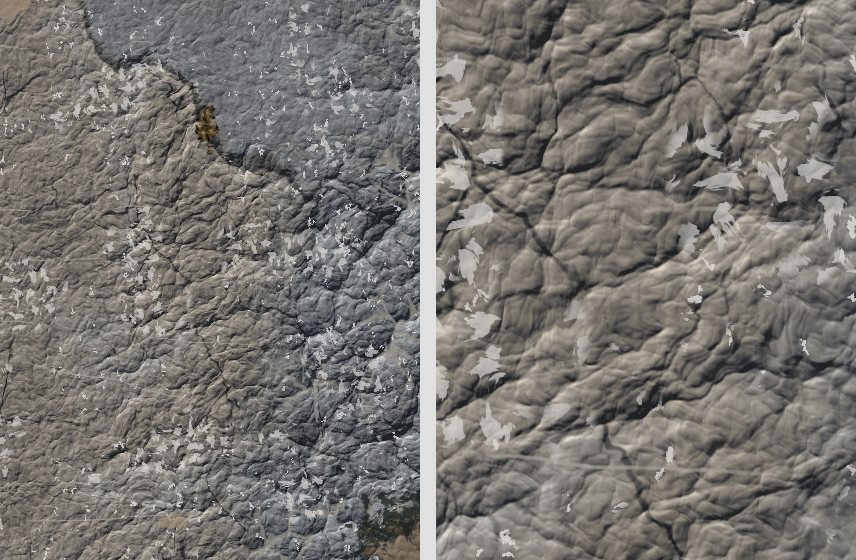
Left: the whole. Right: its middle third, enlarged.
This texture is drawn by a Shadertoy shader. Its source:

```glsl
// Weathered grey rock face: brown folds at left, a dark ledge, blue-grey knobs at right.

const vec3 COOL = vec3(0.965, 0.995, 1.045);
const vec3 WARM = vec3(1.04, 1.00, 0.945);
const vec3 CHALK = vec3(0.84, 0.83, 0.82);
const vec3 VEIN = vec3(0.66, 0.64, 0.60);
const vec3 MOSS = vec3(0.40, 0.32, 0.19);
const vec3 SAND = vec3(0.60, 0.53, 0.45);
const vec2 LIGHT = vec2(-0.42, 0.91);
const mat2 TURN = mat2(0.80, 0.60, -0.60, 0.80);

vec2 hash2(vec2 p) {
    vec3 q = fract(p.xyx * vec3(0.1031, 0.1030, 0.0973));
    q += dot(q, q.yzx + 33.33);
    return fract((q.xx + q.yz) * q.zy);
}

// Layered, self-warped sines, about -0.7 to 0.7.
float waves(vec2 p) {
    float sum = 0.0, amp = 0.5;
    for (int i = 0; i < 5; i++) {
        p = TURN * p * 1.8 + 1.7;
        p += 0.7 * sin(p.yx * 0.8 + float(i));
        sum += amp * sin(p.x) * cos(p.y);
        amp *= 0.58;
    }
    return sum;
}

// Cellular noise: nearest distance, border gap, cell value.
vec3 cells(vec2 p) {
    p = TURN * p;
    vec2 base = floor(p);
    float near = 9.0, second = 9.0, id = 0.0;
    for (int y = -1; y <= 1; y++)
    for (int x = -1; x <= 1; x++) {
        vec2 cell = base + vec2(x, y);
        vec2 rnd = hash2(cell + 50.0);
        float d = length(cell + rnd - p);
        if (d < near) { second = near; near = d; id = fract(rnd.x * 7.3 + rnd.y * 3.7); }
        else second = min(second, d);
    }
    return vec3(near, second - near, id);
}

float dome(vec2 p, float scale) {
    float d = cells(p * scale).x;
    return -d * d / scale;
}

// Thin dark or pale line along the cell borders.
float border(vec2 p, float width) {
    return 1.0 - smoothstep(0.2 * width, width, cells(p).y);
}

float blob(vec2 p, vec2 centre, vec2 size, float ragged) {
    return 1.0 - smoothstep(0.8, 1.05, length((p - centre) / size) + ragged);
}

vec2 warp(vec2 p) {
    vec2 broad = vec2(waves(p * 8.0), waves(p * 8.0 + 9.0));
    return p + 0.024 * broad + 0.007 * vec2(waves(p * 27.0 + 4.0), waves(p * 27.0));
}

// Signed height above the ledge line.
float ledge(vec2 p) {
    float slope = 1.30 - 0.85 * (p.x - 0.19) + 0.045 * sin(23.0 * (p.x - 0.33));
    return 0.75 * (p.y - max(slope, 0.87 + 0.4 * (p.x - 0.76)));
}

float knobby(vec2 p) {
    return smoothstep(0.50, 0.80, p.x + 0.2 * (0.6 - p.y));
}

vec2 foldSpace(vec2 p) {
    return vec2(dot(p, vec2(0.75, 0.66)) * 0.75, dot(p, vec2(-0.66, 0.75)) * 1.1);
}

float relief(vec2 p) {
    vec2 w = warp(p);
    float slab = smoothstep(0.0, 0.05, ledge(w)) * (1.0 - 0.45 * smoothstep(0.65, 0.9, p.x));
    float rough = mix(0.35, 1.0, smoothstep(0.05, 0.42, p.x)) * (1.0 - 0.7 * slab);
    float big = mix(0.85 * dome(foldSpace(w), 17.0), 1.15 * dome(w, 12.0), knobby(p));
    float mid = dome(foldSpace(w + 3.0), 37.0);
    float fine = 0.6 * dome(w, 55.0) + 0.5 * dome(w, 105.0);
    return rough * (big + 0.8 * mid) + (1.0 - 0.35 * slab) * fine;
}

// Thin, broken pale lines, nearly level.
float veins(vec2 p) {
    float sum = 0.0;
    for (int i = 0; i < 10; i++) {
        float k = float(i);
        vec2 rnd = hash2(vec2(k, 17.0));
        float y = 0.06 + 0.126 * k + 0.04 * rnd.x + (rnd.y - 0.6) * 0.35 * p.x;
        float d = abs(p.y - y + 0.012 * waves(vec2(p.x * 8.0, k)));
        float broken = smoothstep(-0.02, 0.15, waves(vec2(p.x * 6.0 + k * 4.0, k)));
        sum += broken * (1.0 - smoothstep(0.0004, 0.0027, d));
    }
    return min(sum, 1.0) * (1.0 - smoothstep(0.5, 0.75, p.x));
}

void mainImage(out vec4 fragColor, in vec2 fragCoord) {
    vec2 p = fragCoord / iResolution.y * 1.3333;
    vec2 w = warp(p);
    float knob = knobby(p), above = ledge(w);
    float slab = smoothstep(0.0, 0.04, above);
    float stain = waves(p * 5.0 + 2.0);
    float ragged = waves(p * 40.0), grit = waves(p * 110.0);

    // Light on the relief, stains and grain
    float eps = 0.0022;
    float slope = (relief(p) - relief(p + eps * LIGHT)) / eps;
    float tone = 0.462 - 0.05 * knob * (1.0 - slab) - 0.02 * slab + 0.125 * slope + 0.07 * stain;
    tone += 0.04 * ragged + 0.07 * grit;
    tone = min(tone, 0.5 + 0.75 * (tone - 0.5));

    // Creases between knobs, short fold cracks and long dark cracks
    float crease = border(w * 12.0, 0.11) * knob;
    float folds = border(foldSpace(w) * 17.0, 0.09) * smoothstep(-0.05, 0.2, waves(p * 9.0 + 3.0));
    float crack = border(w * vec2(6.5, 4.5) + 4.0, 0.035) * smoothstep(0.0, 0.2, waves(p * 7.0 + 5.0));
    tone -= 0.12 * crease * (1.0 - 0.6 * slab);
    tone -= (1.0 - slab) * (0.13 * folds * (1.0 - knob) * smoothstep(0.0, 0.35, p.x) + 0.2 * crack);

    // Ledge: lit lip below, narrow shadow above
    float reach = smoothstep(0.12, 0.25, p.x) * (1.0 - smoothstep(0.72, 0.8, p.x));
    float shadow = smoothstep(-0.010, 0.0, above) * (1.0 - smoothstep(0.003, 0.026, above));
    tone += reach * (0.05 * blob(vec2(above, 0.0), vec2(-0.02, 0.0), vec2(0.012), 0.0) - 0.2 * shadow);
    tone = clamp(tone, 0.13, 0.85);

    // Bluish shadows, brown left side, blue-grey right side
    vec3 col = tone * mix(vec3(0.94, 0.99, 1.09), vec3(1.01, 1.0, 0.98), smoothstep(0.14, 0.45, tone));
    col *= mix(WARM, COOL, clamp(max(knob, slab) + 0.7 * stain, 0.0, 1.0));

    // Pale veins, filled creases and chalk specks
    col = mix(col, VEIN, 0.7 * veins(p));
    float filled = border(w * 12.0, 0.14) * knob * smoothstep(0.12, 0.3, waves(p * 6.0 + 11.0));
    col = mix(col, VEIN, 0.7 * filled);
    vec3 fleck = cells(p * 62.0 + 0.9 * vec2(ragged, grit));
    float speck = step(0.87, fleck.z) * (1.0 - smoothstep(0.20, 0.30, fleck.x));
    col = mix(col, CHALK, 0.9 * speck * smoothstep(-0.15, 0.1, stain + 0.3 * knob));
    float dusty = smoothstep(0.22, 0.4, waves(p * 6.0 + 21.0));
    dusty = max(dusty, blob(p, vec2(0.72, 0.15), vec2(0.08, 0.07), 0.5 * ragged));
    col = mix(col, CHALK, 0.7 * dusty * smoothstep(0.15, 0.3, waves(p * 60.0 + 8.0)));

    // Moss pocket, sandy corners and a loose chip
    float fray = 0.6 * ragged + 0.3 * grit;
    col = mix(col, MOSS * (0.8 + 1.2 * grit), 0.85 * blob(p, vec2(0.495, 1.03), vec2(0.03, 0.045), fray));
    col = mix(col, SAND, 0.8 * blob(p, vec2(0.02, 1.32), vec2(0.05, 0.04), fray));
    col = mix(col, SAND, 0.7 * blob(p, vec2(0.41, 0.095), vec2(0.03, 0.02), fray));
    col = mix(col, vec3(0.13, 0.15, 0.13), 0.8 * blob(p, vec2(1.0, 0.03), vec2(0.16, 0.13), fray));
    col = mix(col, SAND * (0.3 + tone), 0.9 * blob(p, vec2(1.0, 0.0), vec2(0.12, 0.09), fray));

    fragColor = vec4(col, 1.0);
}
```
